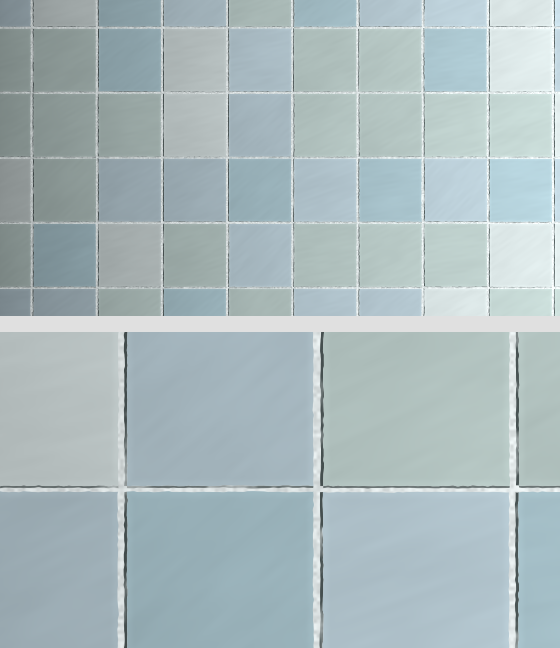
Top: the whole. Bottom: its middle third, enlarged.
This texture is drawn by a WebGL 1 fragment shader. Its source:

```glsl
precision highp float;
// Square glazed wall tiles in sage, pale grey and soft blues, with rough pale grout.

uniform vec2 u_resolution;

// Lengths are in units of the canvas height.
const vec2 PITCH = vec2(0.2062, 0.2058);
const vec2 ORIGIN = vec2(0.1017, 0.0896);
const vec2 GROUT_HALF = vec2(0.0050, 0.0035);
const vec2 SHADOW_WIDTH = vec2(0.0031, 0.0022);
const float EDGE_WEAR = 0.0020;
const float TILE_SHIFT = 0.0010;
const float STREAK_DEPTH = 0.045;
const float TONE_SPREAD = 0.04;
const float LIGHT_LEFT = 0.72;
const float LIGHT_RIGHT = 1.18;

const vec3 SAGE = vec3(0.675, 0.738, 0.726);
const vec3 PALE = vec3(0.755, 0.793, 0.793);
const vec3 MIST_BLUE = vec3(0.665, 0.735, 0.768);
const vec3 TEAL_BLUE = vec3(0.615, 0.713, 0.745);
const vec3 GROUT = vec3(0.860, 0.885, 0.887);
const vec3 SHADOW = vec3(0.270, 0.310, 0.310);

float hash(vec2 p) {
  p = fract(p * vec2(0.1031, 0.1137) + 0.37);
  p += dot(p, p.yx + 33.33);
  return fract((p.x + p.y) * p.x * 17.31);
}

float noise(vec2 p) {
  vec2 i = floor(p);
  vec2 f = fract(p);
  f = f * f * (3.0 - 2.0 * f);
  float low = mix(hash(i), hash(i + vec2(1.0, 0.0)), f.x);
  float high = mix(hash(i + vec2(0.0, 1.0)), hash(i + 1.0), f.x);
  return mix(low, high, f.y);
}

// Weighted choice of glaze, with a small change of tone for each tile.
vec3 glazeColor(vec2 id) {
  float pick = hash(id + 41.7);
  vec3 color = SAGE;
  color = mix(color, PALE, step(0.38, pick));
  color = mix(color, MIST_BLUE, step(0.60, pick));
  color = mix(color, TEAL_BLUE, step(0.83, pick));
  return color * (1.0 + TONE_SPREAD * (hash(id + 87.3) - 0.5));
}

// Brushed streaks at a different slant on every tile.
float streaks(vec2 p, vec2 id) {
  float angle = mix(0.1, 0.8, hash(id + 13.1));
  float c = cos(angle);
  float s = sin(angle);
  vec2 q = vec2(c * p.x + s * p.y, c * p.y - s * p.x) + id * 3.7;
  float broad = noise(q * vec2(9.0, 28.0));
  float fine = noise(q * vec2(24.0, 120.0) + 9.0);
  return 0.5 * broad + 0.5 * fine - 0.5;
}

// Coverage of the region where the distance is negative.
float cover(float d, float pixel) {
  return 1.0 - smoothstep(-0.6 * pixel, 0.6 * pixel, d);
}

void main() {
  float pixel = 1.0 / u_resolution.y;
  vec2 p = gl_FragCoord.xy * pixel;
  float across = gl_FragCoord.x / u_resolution.x;
  vec2 grid = (p - ORIGIN) / PITCH;
  vec2 id = floor(grid);
  vec2 local = fract(grid) * PITCH;

  // Light grows from left to right.
  float light = mix(LIGHT_LEFT, LIGHT_RIGHT, pow(across, 0.78));

  // Worn tile edges, moved slightly from tile to tile.
  float wear = 0.6 * noise(p * 190.0) + 0.4 * noise(p * 70.0 + 5.0) - 0.5;
  vec2 shift = TILE_SHIFT * (vec2(hash(id + 3.1), hash(id + 7.9)) - 0.5);
  vec2 lowEdge = GROUT_HALF + shift - local + EDGE_WEAR * wear;
  vec2 highEdge = local - (PITCH - GROUT_HALF + shift) + EDGE_WEAR * wear;
  vec2 outside = max(lowEdge, highEdge);
  float tileDist = max(outside.x, outside.y);

  // Glaze with streaks, soft clouding and a faint lighter rim.
  vec3 tile = glazeColor(id);
  tile *= 1.0 + STREAK_DEPTH * streaks(p, id);
  tile *= 1.0 + 0.02 * (noise(p * 11.0 + id * 5.3) - 0.5);
  tile *= 1.0 + 0.03 * smoothstep(-0.009, -0.001, tileDist);
  tile *= light;

  // Grainy grout.
  vec3 grout = GROUT * mix(1.0, light, 0.65);
  grout *= 0.92 + 0.16 * noise(p * 260.0 + 21.0);

  // Broken shadow beside the left and lower edges of each tile.
  float gaps = noise(p * 38.0 + 60.0) + 0.4 * noise(p * 150.0);
  float patchy = smoothstep(0.20, 0.75, gaps);
  vec2 band = abs(lowEdge - 0.5 * SHADOW_WIDTH) - 0.5 * SHADOW_WIDTH;
  float sideShade = cover(max(band.x, outside.y), pixel);
  float lowerShade = 0.75 * cover(max(band.y, outside.x), pixel);
  float shade = max(sideShade, lowerShade) * mix(0.40, 1.0, patchy);
  grout = mix(grout, SHADOW * light, shade);

  vec3 color = mix(grout, tile, cover(tileDist, pixel));
  gl_FragColor = vec4(clamp(color, 0.0, 1.0), 1.0);
}
```
